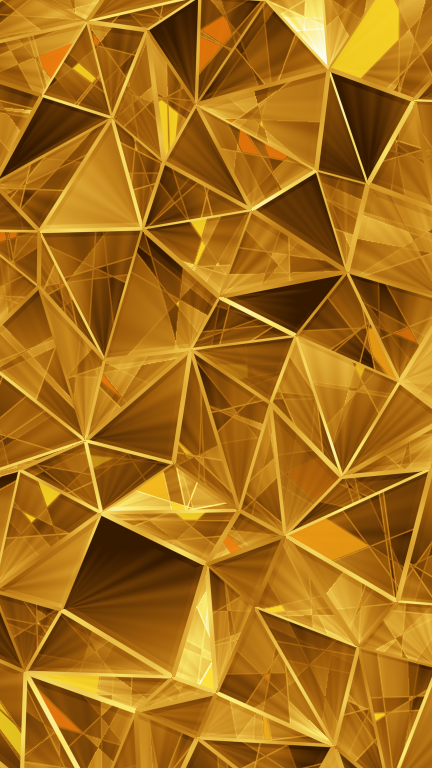
Write a Shadertoy shader that draws this background.

```glsl
// Crumpled gold crystal: an irregular triangle mesh of tilted metal facets with
// shiny bevelled seams. Each facet is cut by random lines into glassy shards.
// One tone value per point is turned into gold by a colour ramp.

const float CELLS = 4.9;          // mesh cells across the width
const int CUTS = 6;               // lines that split a facet into shards
const float SEAM = 0.0054;        // seam half width, in canvas widths
const float CUT_WIDTH = 0.0024;   // half width of the fine inner lines
const float JITTER = 0.70;        // vertex scatter, below 0.72 keeps the mesh valid
const float MERGED = 0.28;        // share of cells left as one four-sided facet
const float TURN = 0.45;          // mesh rotation in radians
const float BASE_TONE = 2.12;
const float SPARK_SHARE = 0.045;
const vec2 LIGHT = vec2(-0.5, 0.866);
const vec3 ORANGE = vec3(0.93, 0.48, 0.04);
const vec3 YELLOW = vec3(0.99, 0.86, 0.14);

struct Facet { vec2 key, center, slope; float fan, bevel, seam, seamTone; };

vec2 hash2(vec2 p) {
    vec3 q = fract(p.xyx * vec3(0.1031, 0.1030, 0.0973));
    q += dot(q, q.yzx + 33.33);
    return fract((q.xx + q.yz) * q.zy);
}

float gradientNoise(vec2 p) {
    vec2 i = floor(p), f = p - i, u = f * f * (3.0 - 2.0 * f);
    vec2 x = vec2(1, 0);
    float a = dot(hash2(i) * 2.0 - 1.0, f);
    float b = dot(hash2(i + x) * 2.0 - 1.0, f - x);
    float c = dot(hash2(i + x.yx) * 2.0 - 1.0, f - x.yx);
    float d = dot(hash2(i + 1.0) * 2.0 - 1.0, f - 1.0);
    return mix(mix(a, b, u.x), mix(c, d, u.x), u.y);
}

float cross2(vec2 a, vec2 b) { return a.x * b.y - a.y * b.x; }

vec2 leftNormal(vec2 a, vec2 b) { return normalize(vec2(a.y - b.y, b.x - a.x)); }

// Corner m of a cell, counted anticlockwise, pushed to its scattered place.
vec2 corner(vec2 cell, int m) {
    m = m & 3;
    vec2 id = cell + vec2(m == 1 || m == 2, m >= 2);
    return id + (hash2(id + 5.1) - 0.5) * JITTER;
}

// Steepness of the plane through three vertices of random height, below 1.
vec2 planeSlope(vec2 a, vec2 b, vec2 c) {
    vec2 u = b - a, v = c - a;
    float h = hash2(a).x, hu = hash2(b).x - h, hv = hash2(c).x - h;
    vec2 s = 2.2 * (hu * vec2(v.y, -v.x) + hv * vec2(-u.y, u.x)) / cross2(u, v);
    return s * inversesqrt(1.0 + dot(s, s));
}

float lineMask(float d, float w, float pixel) {
    return 1.0 - smoothstep(max(w - pixel, 0.0), w + 0.4 * pixel, d);
}

void addSeam(inout Facet f, vec2 p, vec2 a, vec2 b, float pixel) {
    vec2 n = leftNormal(a, b), h = hash2((a + b) * 7.0);
    float d = dot(p - a, n), w = SEAM * CELLS * mix(0.55, 1.25, h.x);
    float seam = lineMask(d, w, pixel);
    f.bevel += dot(n, LIGHT) * lineMask(d, 3.0 * w, pixel);
    if (seam > f.seam) { f.seam = seam; f.seamTone = mix(2.8, 4.9, h.y); }
}

// Finds the facet of the scattered mesh around p; the nearest cell comes first.
Facet findFacet(vec2 p, float pixel) {
    Facet f = Facet(vec2(0), p, vec2(0), 0.0, 0.0, 0.0, 3.0);
    for (int n = 0; n < 9; n++) {
        int m = (n + 4) % 9;
        vec2 cell = floor(p) + vec2(m % 3 - 1, m / 3 - 1);
        vec2 pick = hash2(cell + 17.3);
        int flip = pick.x > 0.5 ? 1 : 0;
        vec2 q0 = corner(cell, flip), q1 = corner(cell, flip + 1);
        vec2 q2 = corner(cell, flip + 2), q3 = corner(cell, flip + 3);
        bool left = cross2(q2 - q0, p - q0) > 0.0, merged = pick.y < MERGED;
        vec2 b = left ? q2 : q1, c = left ? q3 : q2;
        if (min(cross2(b - q0, p - q0), min(cross2(c - b, p - b), cross2(q0 - c, p - c))) < 0.0) continue;

        bool first = merged || !left;
        f.key = cell + (first ? 0.0 : 0.37);
        f.center = merged ? 0.5 * (q0 + q2) : (q0 + b + c) / 3.0;
        f.slope = planeSlope(q0, first ? q1 : q2, first ? q2 : q3);
        float ab = dot(p - q0, leftNormal(q0, b)), ca = dot(p - q0, leftNormal(c, q0));
        f.fan = (left ? -ab : ca) / (ab + ca + 1e-4);
        addSeam(f, p, b, c, pixel);
        if (!(merged && left)) addSeam(f, p, q0, b, pixel);
        if (!(merged && !left)) addSeam(f, p, c, q0, pixel);
        break;
    }
    return f;
}

vec3 goldRamp(float t) {
    vec3 c = mix(vec3(0.21, 0.10, 0.00), vec3(0.42, 0.23, 0.02), clamp(t, 0.0, 1.0));
    c = mix(c, vec3(0.62, 0.36, 0.04), clamp(t - 1.0, 0.0, 1.0));
    c = mix(c, vec3(0.78, 0.53, 0.11), clamp(t - 2.0, 0.0, 1.0));
    c = mix(c, vec3(0.90, 0.71, 0.24), clamp(t - 3.0, 0.0, 1.0));
    c = mix(c, vec3(0.98, 0.91, 0.43), clamp(t - 4.0, 0.0, 1.0));
    return mix(c, vec3(0.99, 0.99, 0.93), clamp(t - 5.0, 0.0, 1.0));
}

void mainImage(out vec4 fragColor, in vec2 fragCoord) {
    vec2 uv = fragCoord / iResolution.x;
    float pixel = CELLS / iResolution.x;
    vec2 p = mat2(cos(TURN), sin(TURN), -sin(TURN), cos(TURN)) * uv * CELLS;
    Facet f = findFacet(p, pixel);
    vec2 h = hash2(f.key + 7.7), local = p - f.center;
    float glass = smoothstep(0.12, 0.45, h.x);

    // Tilt to the light, sheen, broad shade and streaks that fan from a corner
    float tone = BASE_TONE + 0.95 * dot(f.slope, LIGHT);
    tone += 1.4 * dot(local, hash2(f.key + 2.9) * 2.0 - 1.0);
    tone += 0.9 * gradientNoise(uv * 2.3 + 4.0);
    tone += 0.8 * gradientNoise(vec2(f.fan * 8.0, h.x * 50.0));

    // Random cuts: the sides of p on all lines name its shard
    float shard = 0.0, cut = 0.0, cutTone = 3.0;
    for (int i = 0; i < CUTS; i++) {
        vec2 r = hash2(f.key * 3.1 + float(i) * 11.7 + 1.3);
        float angle = 6.2832 * r.x;
        float d = dot(local, vec2(cos(angle), sin(angle))) - 0.5 * (r.y - 0.5);
        float mask = lineMask(abs(d), CUT_WIDTH * CELLS, pixel);
        shard = shard * 2.0 + step(0.0, d);
        if (mask > cut) { cut = mask; cutTone = mix(2.0, 4.2, r.y); }
    }
    vec2 s = hash2(f.key * 5.3 + shard * 1.7 + 9.1);
    vec2 sheen = hash2(s * 91.0) * 2.0 - 1.0;
    tone += glass * (1.5 * (s.x - 0.5) + 1.6 * dot(local, sheen));
    tone = mix(tone, max(cutTone, tone + 0.5), 0.6 * glass * cut);
    float spark = step(s.y, SPARK_SHARE) * glass * (1.0 - cut);

    // Deep shadow facets, rare blazing ones, then seams on top
    tone -= 1.2 * (1.0 - smoothstep(0.10, 0.20, h.x));
    tone += 2.3 * step(0.955, h.y) + 0.45 * f.bevel;
    float glint = 1.6 * gradientNoise(p * 1.9);
    vec3 color = mix(goldRamp(tone), mix(ORANGE, YELLOW, smoothstep(0.3, 0.6, s.x)), 0.85 * spark);
    fragColor = vec4(mix(color, goldRamp(f.seamTone + glint), f.seam), 1.0);
}
```
